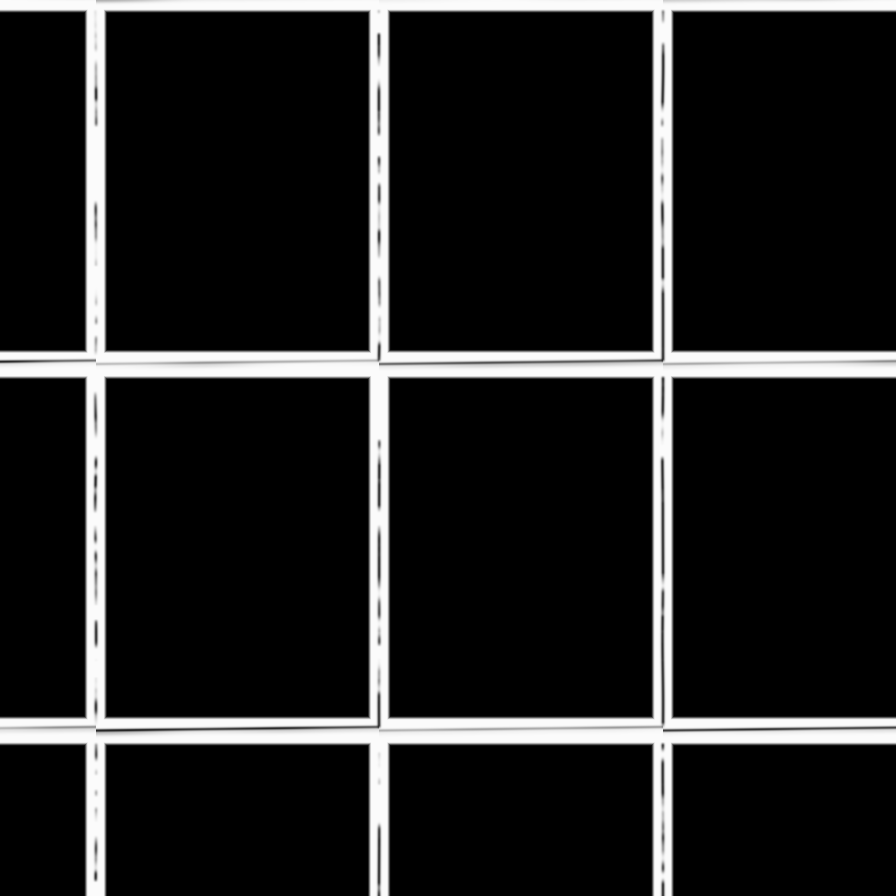
Reproduce this pattern procedurally as a Shadertoy shader.

```glsl
// Black panes divided by white bars, each bar split by a worn dark seam.

float hash(vec2 p) {
    return fract(sin(dot(p, vec2(127.1, 311.7))) * 43758.5453);
}

// Value noise along t, with a separate sequence for each row.
float noise(float t, float row) {
    float i = floor(t);
    return mix(hash(vec2(i, row)), hash(vec2(i + 1.0, row)), smoothstep(0.0, 1.0, t - i));
}

float bell(float x, float width) {
    return exp(-x * x / (width * width));
}

// Coverage of a soft-edged bar around d = 0.
float bar(float d, float halfWidth, float soft) {
    return 1.0 - smoothstep(halfWidth - soft, halfWidth + soft, abs(d));
}

void mainImage(out vec4 fragColor, in vec2 fragCoord) {
    vec2 uv = fragCoord / iResolution.xy;
    float soft = max(0.0024, 0.75 / iResolution.y);

    // Nearest bar on each axis and signed distance to its centre
    vec2 period = vec2(0.3164, 0.409);
    vec2 grid = (uv - vec2(0.1068, 0.1842)) / period;
    vec2 line = round(grid);
    vec2 d = (grid - line) * period;
    vec2 along = fract(grid);

    float upright = bar(d.x, 0.0108, soft);
    float level = bar(d.y, 0.0146, soft);

    // Broken seam in the uprights, more solid to the right and lower in each pane
    float streak = 0.6 * noise(uv.y * 38.0, line.x + 3.0) + 0.4 * noise(uv.y * 95.0, line.x + 11.0);
    float bias = 0.13 * line.x + 0.15 * (1.0 - along.y);
    float crack = smoothstep(0.48, 0.85, streak + bias);
    float wander = 0.0012 * (noise(uv.y * 14.0, line.x + 23.0) - 0.5);
    crack *= bell(d.x - wander, 0.0019) * upright;
    crack *= 1.0 - bar(d.y + 0.005, 0.009, soft);

    // Slanted seam in the level bars, alternately strong and faint
    float segment = floor(grid.x);
    float faint = mod(segment + line.y, 2.0);
    float strength = mix(0.85, 0.4, faint) * (0.65 + 0.5 * noise(uv.x * 13.0, line.y + 31.0));
    float s = d.y - 0.0025 - 0.004 * (along.x - 0.5);
    float groove = strength * bell(s, 0.0017);
    float shade = 0.35 * strength * bell(s + 0.003, 0.003) * noise(uv.x * 9.0, line.y + 47.0);
    groove = min(groove + shade, 1.0) * level;

    // Bars over black, darkened by the seams
    float tone = 0.985 * max(upright, level);
    tone *= (1.0 - 0.8 * crack) * (1.0 - 0.85 * groove);
    fragColor = vec4(vec3(tone), 1.0);
}
```
